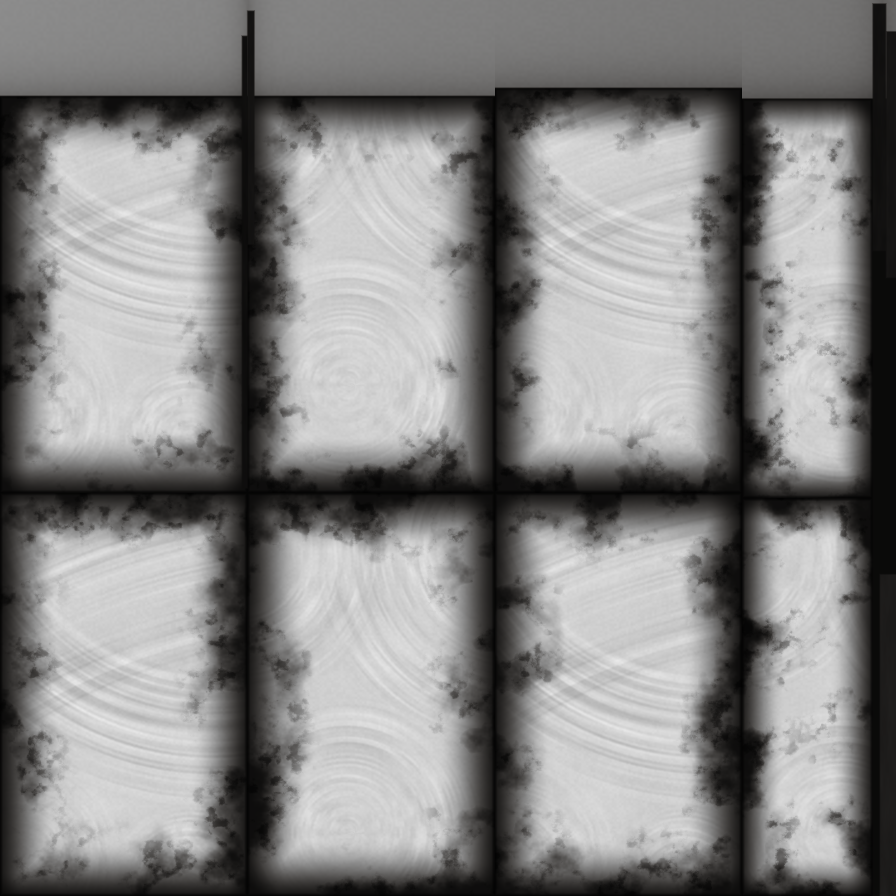
A three.js fragment shader for this texture map:

```glsl
// Four columns by two rows of pale brushed panels with sooty rounded borders,
// below a plain grey band and beside narrow dark posts. Each panel is a rounded
// box distance turned into tone, then worn with noise and curved brush strokes.
#define COLUMN_W 0.276
#define LAST_W 0.146
#define ROW_SPLIT 0.45
#define PANEL_TOP 0.893
#define CORNER_R 0.048
#define SOOT_WIDTH 0.066
#define PALE 0.815
#define SOOT 0.055
#define STROKE_GAIN 0.17
#define SPECK_GAIN 0.55
#define EDGE 0.0013

varying vec2 vUv;

float hash(vec2 p) {
  return fract(sin(dot(p, vec2(127.1, 311.7))) * 43758.5453);
}

float noise(vec2 p) {
  vec2 i = floor(p), f = fract(p);
  f = f * f * (3.0 - 2.0 * f);
  return mix(mix(hash(i), hash(i + vec2(1.0, 0.0)), f.x),
             mix(hash(i + vec2(0.0, 1.0)), hash(i + 1.0), f.x), f.y);
}

float fbm(vec2 p) {
  float sum = 0.0, amp = 0.5;
  for (int i = 0; i < 5; i++) {
    sum += amp * noise(p);
    p = p * 2.03 + 17.3;
    amp *= 0.5;
  }
  return sum;
}

// Distance inside a rounded box, positive towards its middle
float insideBox(vec2 p, vec2 size, float r) {
  vec2 q = abs(p - 0.5 * size) - 0.5 * size + r;
  return r - length(max(q, 0.0)) - min(max(q.x, q.y), 0.0);
}

// Coverage of an upright rectangle with soft edges
float bar(vec2 p, vec2 lo, vec2 hi) {
  vec2 d = min(p - lo, hi - p);
  return smoothstep(-EDGE, EDGE, min(d.x, d.y));
}

// Fine bristle lines circling a centre, kept to a ring of radii
float arcStrokes(vec2 q, vec2 centre, float inner, float outer) {
  vec2 d = q - centre;
  float r = length(d);
  vec2 dir = d / max(r, 0.001);
  float fine = noise(vec2(r * 330.0 + dir.x * 3.0, dir.y * 5.0));
  float broad = noise(vec2(r * 110.0 + dir.x * 2.0, dir.y * 3.0 + 9.0));
  float ring = smoothstep(inner - 0.02, inner + 0.02, r)
             * (1.0 - smoothstep(outer - 0.02, outer + 0.02, r));
  return (0.5 * fine + 0.5 * broad - 0.5) * ring;
}

// Odd columns hold a peak over a swirl, even ones a wide bowl over small fans
float brushwork(vec2 q, float odd) {
  float s = 0.0;
  if (odd > 0.5) {
    s += 0.8 * arcStrokes(q, vec2(0.12, 0.12), 0.0, 0.14);
    s += arcStrokes(q, vec2(0.0, 0.43), 0.05, 0.15);
    s += arcStrokes(q, vec2(0.31, 0.44), 0.1, 0.23);
  } else {
    s += 1.3 * arcStrokes(q, vec2(0.247, 0.53), 0.24, 0.37);
    s += 0.8 * arcStrokes(q, vec2(0.4, -0.35), 0.68, 0.9);
    s += 0.8 * arcStrokes(q, vec2(0.22, 0.06), 0.0, 0.09);
    s += 0.7 * arcStrokes(q, vec2(0.03, 0.09), 0.02, 0.1);
  }
  return s * (0.35 + 1.1 * noise(q * 14.0 + odd * 7.0));
}

float panelTone(vec2 p, float col, float top) {
  float last = step(2.5, col);
  float split = ROW_SPLIT - 0.006 * last;
  float row = step(split, p.y);
  vec2 size = vec2(mix(COLUMN_W, LAST_W, last), mix(split, top - split, row));
  vec2 q = p - vec2(col * COLUMN_W, row * split);
  float id = col + 4.0 * row;

  // Border falloff, ragged with soot
  float d = insideBox(q, size, CORNER_R * mix(0.55, 1.0, hash(vec2(id, 3.0))));
  float clump = fbm(p * 24.0 + id * 5.0);
  float ragged = d - 0.07 * max(clump - 0.47, 0.0) + 0.006 * (fbm(p * 9.0) - 0.5);
  float fall = smoothstep(-0.01, SOOT_WIDTH * mix(1.0, 0.72, last), ragged);
  float tone = mix(SOOT, PALE, fall);

  // Paint strokes and faint blotches
  vec2 b = q + vec2(0.0, 0.05 * (1.0 - row));
  tone += fall * STROKE_GAIN * brushwork(b, mod(col, 2.0));
  tone += fall * (0.05 * (fbm(p * 18.0) - 0.48) + 0.025 * (noise(p * 380.0) - 0.5));

  // Speckled grime gathered near the border
  float band = 1.0 - smoothstep(0.015, 0.095, d);
  float speck = smoothstep(0.5, 0.72, fbm(p * 85.0 + id)) * smoothstep(0.38, 0.62, clump);
  tone *= 1.0 - SPECK_GAIN * speck * band;

  // Thin seam between neighbours
  vec2 e = min(q, size - q);
  return tone * mix(0.35, 1.0, smoothstep(0.0, 0.004, min(e.x, e.y)));
}

void main() {
  vec2 p = vUv;
  float col = min(floor(p.x / COLUMN_W), 3.0);
  float top = PANEL_TOP + (col == 2.0 ? 0.009 : 0.0) - (col == 3.0 ? 0.003 : 0.0);

  // Grey band, dimmer towards the right, the panels and the posts
  float band = mix(0.55, 0.46, p.x) - 0.13 * exp(-max(p.y - top, 0.0) / 0.025);
  band -= 0.1 * exp(-abs(p.x - 0.277) / 0.014) + 0.1 * exp(-abs(p.x - 0.985) / 0.02);
  band += 0.012 * (noise(p * 300.0) - 0.5);

  float right = 3.0 * COLUMN_W + LAST_W;
  float below = 1.0 - smoothstep(top - EDGE, top + EDGE, p.y);
  float field = mix(panelTone(p, col, top), 0.04, smoothstep(right - EDGE, right + EDGE, p.x));
  float tone = mix(band, field, below);

  // Dark posts and the side block
  float grain = 0.03 * fbm(p * vec2(160.0, 30.0));
  tone = mix(tone, 0.06 + grain, bar(p, vec2(0.276, 0.727), vec2(0.284, 0.988)));
  tone = mix(tone, 0.04 + grain, bar(p, vec2(0.270, 0.455), vec2(0.2765, 0.96)));
  tone = mix(tone, 0.05 + grain, bar(p, vec2(0.974, 0.72), vec2(0.989, 0.996)));
  tone = mix(tone, 0.07 + grain, bar(p, vec2(0.989, 0.69), vec2(1.01, 0.965)));
  tone = mix(tone, 0.1 + grain, bar(p, vec2(0.982, -0.01), vec2(1.01, 0.359)));

  tone = clamp(tone, 0.0, 1.0);
  gl_FragColor = vec4(tone * mix(vec3(1.0, 0.95, 0.91), vec3(1.0), smoothstep(0.0, 0.6, tone)), 1.0);
}
```
